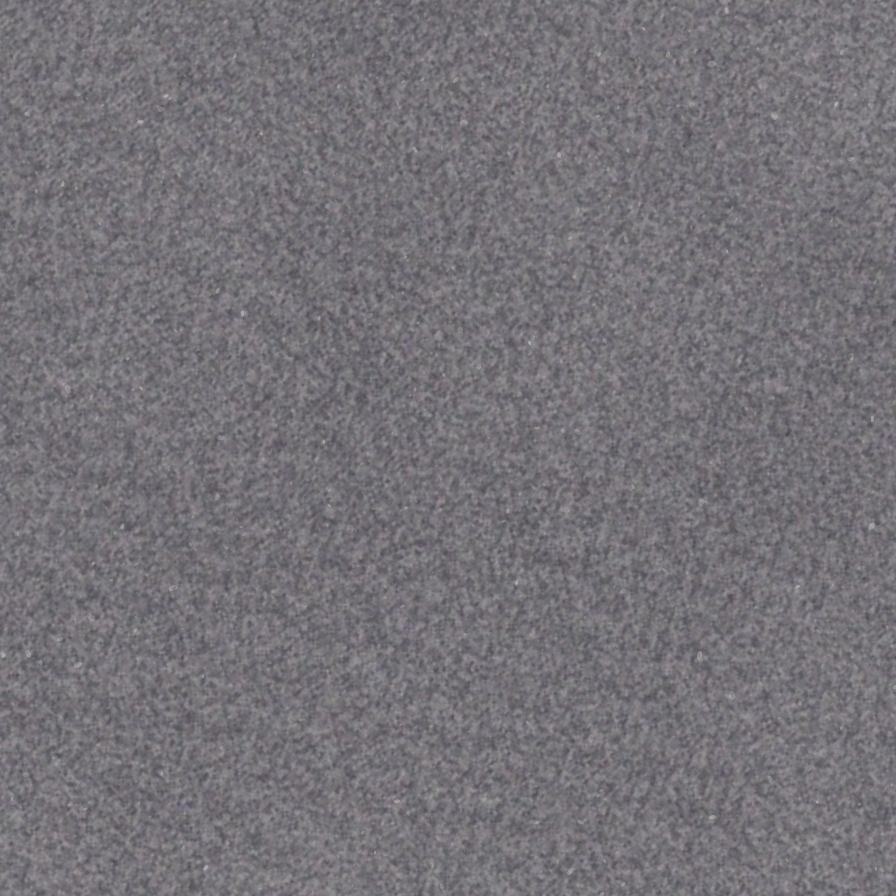
Reproduce this texture procedurally as a WebGL 2 fragment shader.

```glsl
#version 300 es
precision highp float;
// Fine grey stone surface with soft clouding, dense grain and scattered pale chips.

uniform vec2 u_resolution;
out vec4 fragColor;

float hash(vec2 p) {
    return fract(sin(dot(p, vec2(127.1, 311.7))) * 43758.5453);
}

vec2 hash2(vec2 p) {
    return vec2(hash(p), hash(p + 57.3));
}

mat2 rotation(float angle) {
    float c = cos(angle), s = sin(angle);
    return mat2(c, s, -s, c);
}

float valueNoise(vec2 p) {
    vec2 cell = floor(p);
    vec2 f = fract(p);
    f = f * f * (3.0 - 2.0 * f);
    float low = mix(hash(cell), hash(cell + vec2(1, 0)), f.x);
    float high = mix(hash(cell + vec2(0, 1)), hash(cell + vec2(1, 1)), f.x);
    return mix(low, high, f.y);
}

float clouds(vec2 p) {
    float sum = 0.0, weight = 0.5;
    for (int i = 0; i < 4; i++) {
        sum += weight * (valueNoise(p) - 0.5);
        p = rotation(0.6) * p * 2.1 + 13.7;
        weight *= 0.55;
    }
    return sum;
}

// Jittered elliptical chips, one per cell at most; returns brightness-weighted coverage.
float chips(vec2 uv, float cells, float density, float minRadius, float maxRadius) {
    vec2 p = uv * cells;
    float blur = 0.7 * cells / u_resolution.y;
    float coverage = 0.0;
    for (int y = -1; y <= 1; y++) {
        for (int x = -1; x <= 1; x++) {
            vec2 cell = floor(p) + vec2(x, y);
            vec2 shape = hash2(cell + 19.4);
            vec2 d = rotation(shape.x * 2.4 - 0.9) * (p - cell - hash2(cell));
            d.x *= 1.2 + 0.7 * shape.y;
            float radius = mix(minRadius, maxRadius, pow(hash(cell + 83.1), 2.5));
            float present = step(hash(cell + 41.7), density);
            float mask = 1.0 - smoothstep(radius - blur, radius + blur, length(d));
            coverage = max(coverage, present * mask * (0.45 + 0.55 * shape.y));
        }
    }
    return coverage;
}

void main() {
    vec2 uv = gl_FragCoord.xy / u_resolution.y;

    // Broad clouding, and patches where chips gather
    float cloud = clouds(uv * 4.0 + 2.3);
    float gather = smoothstep(0.2, 0.8, valueNoise(uv * 5.0 + 31.0));

    // Dense grain, slightly upright and tilted
    vec2 tilted = rotation(0.35) * uv * vec2(1.12, 0.92);
    float coarse = valueNoise(tilted * 205.0) - 0.5;
    float fine = valueNoise(rotation(-0.8) * uv * 310.0 + 71.0) - 0.5;
    float clump = valueNoise(rotation(0.9) * uv * 85.0 + 17.0) - 0.5;
    float tone = 0.15 * coarse + 0.12 * fine + 0.035 * clump + 0.055 * cloud;

    // Pale chips in two sizes and small dark pits
    tone += 0.075 * chips(uv, 92.0, 0.16 + 0.22 * gather, 0.13, 0.29);
    tone += 0.15 * chips(uv + 0.37, 38.0, 0.06 + 0.16 * gather, 0.08, 0.2);
    tone -= 0.045 * chips(uv + 0.71, 80.0, 0.18, 0.12, 0.26);

    // Violet grey in the shade, warmer in the light, with faint pink and green grains
    vec3 color = vec3(0.462, 0.450, 0.471) + tone * vec3(1.03, 1.0, 0.94);
    float tint = valueNoise(uv * 130.0 + 9.0) - 0.5;
    float warmth = valueNoise(uv * 110.0 + 47.0) - 0.5;
    color += tint * vec3(0.016, -0.014, 0.008) + warmth * vec3(0.012, 0.004, -0.016);

    fragColor = vec4(color, 1.0);
}
```
